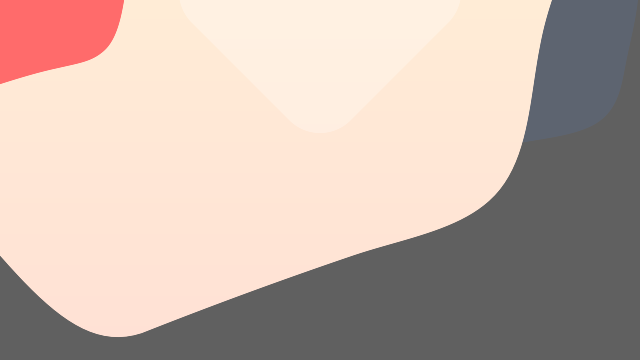
Give the GLSL for this background, as a Shadertoy shader.

```glsl
// Adds a cubic curve to a signed distance: negative above the curve (y points down)
void addCurve(inout float dist, vec2 p, vec2 a, vec2 b, vec2 c, vec2 d) {
    vec2 start = a;
    for (int i = 1; i <= 20; i++) {
        float t = float(i) / 20.0, s = 1.0 - t;
        vec2 end = s*s*s*a + 3.0*s*s*t*b + 3.0*s*t*t*c + t*t*t*d;
        vec2 edge = end - start, q = p - start;
        float near = length(q - edge * clamp(dot(q, edge) / dot(edge, edge), 0.0, 1.0));
        float side = dist < 0.0 ? -1.0 : 1.0;
        // Flip the side when a downward ray crosses this segment
        if ((start.x > p.x) != (end.x > p.x) && start.y + edge.y * q.x / edge.x > p.y) side = -side;
        dist = side * min(abs(dist), near);
        start = end;
    }
}

float creamBlob(vec2 p) {
    float d = 100.0;
    addCurve(d, p, vec2(-0.2, 6.16), vec2(1.2, 7.78), vec2(2.25, 8.75), vec2(3.54, 8.33));
    addCurve(d, p, vec2(3.54, 8.33), vec2(5.31, 7.63), vec2(7.08, 6.98), vec2(8.85, 6.38));
    addCurve(d, p, vec2(8.85, 6.38), vec2(10.04, 5.98), vec2(11.4, 5.77), vec2(12.23, 5.02));
    addCurve(d, p, vec2(12.23, 5.02), vec2(13.23, 4.13), vec2(13.23, 2.5), vec2(13.5, 1.15));
    addCurve(d, p, vec2(13.5, 1.15), vec2(13.58, 0.73), vec2(13.67, 0.38), vec2(13.85, -0.15));
    return d;
}

float redBlob(vec2 p) {
    float d = 100.0;
    addCurve(d, p, vec2(-0.2, 2.17), vec2(0.6, 1.91), vec2(1.04, 1.79), vec2(1.46, 1.7));
    addCurve(d, p, vec2(1.46, 1.7), vec2(1.98, 1.58), vec2(2.29, 1.54), vec2(2.58, 1.29));
    addCurve(d, p, vec2(2.58, 1.29), vec2(2.88, 1.04), vec2(3.02, 0.56), vec2(3.12, -0.1));
    return d;
}

float slateBlob(vec2 p) {
    float d = 100.0;
    addCurve(d, p, vec2(12.7, 3.63), vec2(13.54, 3.46), vec2(14.27, 3.42), vec2(14.83, 3.13));
    addCurve(d, p, vec2(14.83, 3.13), vec2(15.42, 2.81), vec2(15.52, 2.25), vec2(15.63, 1.67));
    addCurve(d, p, vec2(15.63, 1.67), vec2(15.75, 1.04), vec2(15.9, 0.52), vec2(15.96, -0.1));
    return d;
}

float roundedDiamond(vec2 p, float halfSide, float radius) {
    vec2 q = abs(vec2(p.x + p.y, p.x - p.y)) * 0.70711 - halfSide + radius;
    return length(max(q, 0.0)) + min(max(q.x, q.y), 0.0) - radius;
}

void mainImage(out vec4 fragColor, in vec2 fragCoord) {
    // Canvas of 16 by 9 units, measured from the top left
    vec2 uv = fragCoord / iResolution.xy;
    vec2 p = vec2(uv.x, 1.0 - uv.y) * vec2(16.0, 9.0);
    float blur = 4.5 / iResolution.y;

    // Backdrop and slate corner
    vec3 color = vec3(0.378);
    color = mix(color, vec3(0.365, 0.392, 0.44), smoothstep(blur, -blur, slateBlob(p)));

    // Cream sheet with a pale diamond on it
    vec3 cream = mix(vec3(1.0, 0.88, 0.835), vec3(1.0, 0.926, 0.84), uv.y);
    float diamond = roundedDiamond(p - vec2(8.0, -0.2), 2.81, 1.08);
    cream = mix(cream, vec3(1.0), 0.28 * smoothstep(blur, -blur, diamond));
    color = mix(color, cream, smoothstep(blur, -blur, creamBlob(p)));

    // Red corner
    color = mix(color, vec3(1.0, 0.42, 0.42), smoothstep(blur, -blur, redBlob(p)));
    fragColor = vec4(color, 1.0);
}
```
